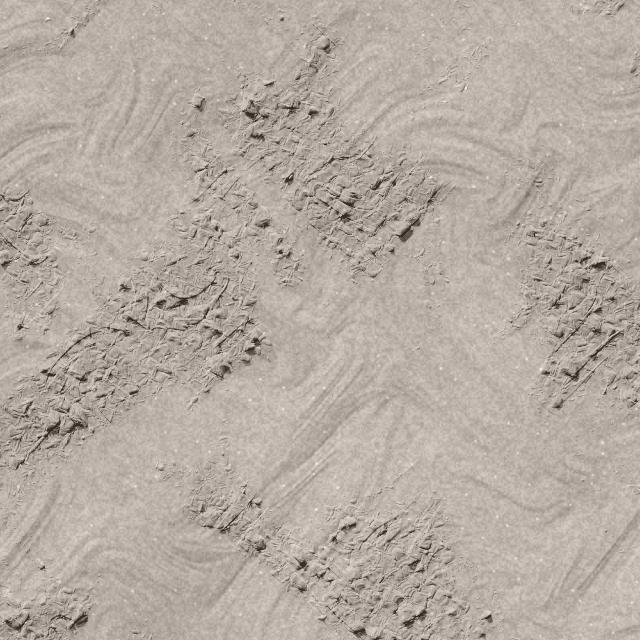
Reproduce this texture procedurally as a WebGL 2 fragment shader.

```glsl
#version 300 es
precision highp float;

uniform vec2 u_resolution;
out vec4 fragColor;

// Relief, in units of the canvas
const float DUNE_FREQ = 8.0;
const float DUNE_HEIGHT = 0.022;
const float LEDGE_FREQ = 17.0;
const float LEDGE_HEIGHT = 0.004;
const float CLOD_CELLS = 34.0;
const float CLOD_STEP = 1.9;
const float CLOD_RELIEF = 0.55;
const int CLOD_LAYERS = 4;

// Light
const vec2 TO_LIGHT = vec2(-0.45, 0.893);
const float SUN_SLOPE = 0.55;
const float SLOPE_SPAN = 0.0016;
const float SHADOW_STEP = 0.003;
const float SHADOW_SOFTNESS = 0.004;
const float LIT_GAIN = 0.11;
const float SHADE_GAIN = 0.20;
const float SHADOW_DEPTH = 0.27;

// Tone
const float SAND_TONE = 0.697;
const float ROUGH_DARKENING = 0.045;
const float GRAIN_CONTRAST = 0.16;
const vec3 WARM_TINT = vec3(0.04, 0.0, -0.03);

vec3 hash3(vec2 cell) {
    vec3 q = fract(cell.xyx * vec3(0.1031, 0.1030, 0.0973));
    q += dot(q, q.yxz + 33.33);
    return fract((q.xxy + q.yzz) * q.zyx);
}

// Layered, warped sines, roughly -1 to 1
float swell(vec2 p, float freq) {
    p *= freq;
    float sum = 0.0, amp = 0.5;
    for (int i = 0; i < 5; i++) {
        p += 0.7 * sin(1.3 * p.yx + vec2(1.7, 4.1));
        sum += amp * sin(p.x) * sin(p.y);
        p = mat2(1.4, 1.1, -1.1, 1.4) * p + 2.3;
        amp *= 0.55;
    }
    return sum;
}

// Share of the ground that is broken up, 0 to 1
float roughness(vec2 p) {
    return smoothstep(-0.08, 0.38, swell(p + vec2(0.31, 0.77), 9.0));
}

// Cellular layer of rounded lumps; more of them grow as density rises
float clods(vec2 p, float cells, float density) {
    vec2 q = p * cells;
    vec2 home = floor(q);
    float top = 0.0;
    for (int y = -1; y <= 1; y++) {
        for (int x = -1; x <= 1; x++) {
            vec2 cell = home + vec2(x, y);
            vec3 rnd = hash3(cell);
            float rarity = fract(rnd.z * 17.31);
            float radius = mix(0.25, 0.62, rnd.z) * smoothstep(rarity, rarity + 0.25, density);
            vec2 d = q - cell - 0.5 - 0.8 * (rnd.xy - 0.5);
            top = max(top, radius - dot(d, d) / max(radius, 0.01));
        }
    }
    return top / cells;
}

float groundHeight(vec2 p) {
    float rough = roughness(p);
    float h = DUNE_HEIGHT * swell(p, DUNE_FREQ);
    h += LEDGE_HEIGHT * rough * smoothstep(-0.02, 0.06, swell(p + 5.0, LEDGE_FREQ));

    // Lumps from coarse to fine, with ragged outlines
    vec2 q = p + 0.0035 * sin(170.0 * p.yx + 3.0 * sin(90.0 * p));
    float cells = CLOD_CELLS;
    for (int i = 0; i < CLOD_LAYERS; i++) {
        float fineness = float(i) / float(CLOD_LAYERS - 1);
        float density = mix(0.04, 0.14, fineness) + rough * mix(0.42, 0.8, fineness);
        h += CLOD_RELIEF * clods(q + 3.7 * float(i), cells, density);
        cells *= CLOD_STEP;
    }
    return h;
}

// Smooth sand grain, -0.5 to 0.5
float grain(vec2 p) {
    vec2 cell = floor(p), f = smoothstep(0.0, 1.0, fract(p));
    float low = mix(hash3(cell).x, hash3(cell + vec2(1, 0)).x, f.x);
    float high = mix(hash3(cell + vec2(0, 1)).x, hash3(cell + vec2(1, 1)).x, f.x);
    return mix(low, high, f.y) - 0.5;
}

// Sparse pale chips
float chips(vec2 p) {
    vec3 rnd = hash3(floor(p) + 71.0);
    float d = length(fract(p) - mix(vec2(0.25), vec2(0.75), rnd.xy));
    return step(0.93, rnd.z) * (1.0 - smoothstep(0.06, 0.2, d));
}

void main() {
    vec2 p = gl_FragCoord.xy / min(u_resolution.x, u_resolution.y);
    float h = groundHeight(p);
    float slope = (h - groundHeight(p + TO_LIGHT * SLOPE_SPAN)) / SLOPE_SPAN;

    // Cast shadow: how far the ground toward the light rises above the ray
    float cover = 0.0;
    for (int i = 1; i <= 4; i++) {
        float reach = SHADOW_STEP * float(i);
        cover = max(cover, groundHeight(p + TO_LIGHT * reach) - h - SUN_SLOPE * reach);
    }

    float tone = SAND_TONE + 0.04 * swell(p + 3.0, 5.0) - ROUGH_DARKENING * roughness(p);
    tone += clamp(slope > 0.0 ? LIT_GAIN * slope : SHADE_GAIN * slope, -0.24, 0.10);
    tone -= SHADOW_DEPTH * smoothstep(0.0, SHADOW_SOFTNESS, cover);
    tone += GRAIN_CONTRAST * (0.6 * grain(p * 360.0) + 0.4 * grain(p * 170.0 + 9.0));
    tone += 0.13 * chips(p * 60.0);

    fragColor = vec4(clamp(vec3(max(tone, 0.17)) + WARM_TINT, 0.0, 1.0), 1.0);
}
```
